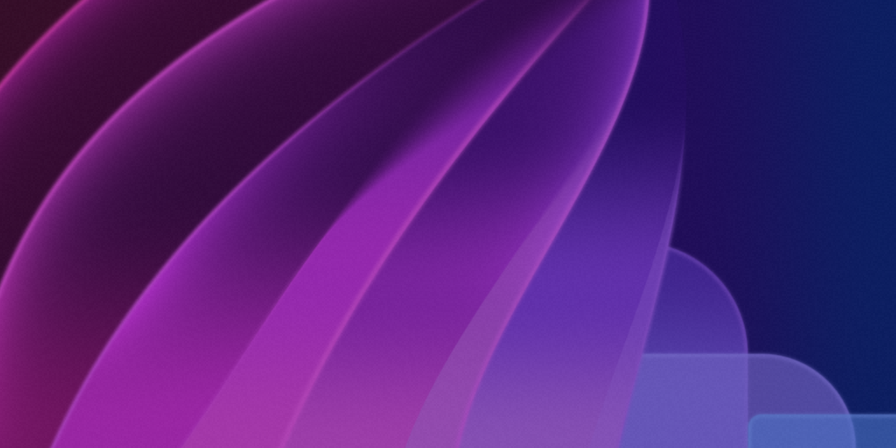
Reproduce this background procedurally as a WebGL 2 fragment shader.

```glsl
#version 300 es
precision highp float;

// Translucent violet petals sweeping up from the lower left over a night-blue field.
// Each petal edge is a cubic x(y); its signed distance drives fill, inner glow and rim.
// Rounded boxes form the pale blue lobes at the lower right.

uniform vec2 u_resolution;
out vec4 fragColor;

// Cubic through x values k at heights 0, 1/3, 2/3 and 1
float curveX(vec4 k, float y) {
    float u = 3.0 * y;
    float a = u - 1.0, b = u - 2.0, c = u - 3.0;
    return dot(k, vec4(-a * b * c / 6.0, u * b * c / 2.0, -u * a * c / 2.0, u * a * b / 6.0));
}

// Signed distance to the curve, positive on its right
float curveDist(vec4 k, vec2 p) {
    float slope = (curveX(k, p.y + 0.01) - curveX(k, p.y - 0.01)) / 0.02;
    return (p.x - curveX(k, p.y)) / sqrt(1.0 + slope * slope);
}

float roundBox(vec2 p, vec2 center, vec2 halfSize, float radius) {
    vec2 q = abs(p - center) - halfSize + radius;
    return length(max(q, 0.0)) + min(max(q.x, q.y), 0.0) - radius;
}

float hash(vec2 p) {
    return fract(sin(dot(p, vec2(127.1, 311.7))) * 43758.5);
}

// Coverage of the negative side of a distance
float inside(float d, float soft) {
    return 1.0 - smoothstep(-soft, soft, d);
}

float rim(float d, float width) {
    return exp(-d * d / (width * width));
}

// Glow that decays to the right of an edge
float glow(float d, float reach) {
    return exp(-max(d, 0.0) / reach);
}

// Vertical three-colour blend
vec3 ramp(vec3 low, vec3 mid, vec3 high, float middle, float top, float y) {
    return mix(mix(low, mid, smoothstep(0.0, middle, y)), high, smoothstep(middle, top, y));
}

// Translucent lobe with a brighter outline
vec3 lobe(vec3 base, vec3 fill, vec3 line, float d, float alpha, float soft) {
    vec3 c = mix(base, fill, alpha * inside(d, soft));
    return mix(c, line, 0.45 * rim(d + 0.003, 0.006));
}

void main() {
    vec2 p = gl_FragCoord.xy / u_resolution.y;
    p.x += 1.0 - 0.5 * u_resolution.x / u_resolution.y;
    float y = p.y;
    float soft = 0.75 / u_resolution.y + 0.001;

    // Petal edges, left to right
    float dA = curveDist(vec4(-0.339, -0.247, -0.099, 0.188), p);
    float dB = curveDist(vec4(-0.125, -0.008, 0.188, 0.604), p);
    float dC = curveDist(vec4(0.117, 0.313, 0.622, 1.073), p);
    float dD = curveDist(vec4(0.404, 0.625, 0.885, 1.281), p);
    float dE = curveDist(vec4(0.633, 0.805, 1.034, 1.315), p);
    float dFoldF = curveDist(vec4(0.904, 1.083, 1.302, 1.448), p);
    float dF = curveDist(vec4(1.023, 1.161, 1.344, 1.448), p);
    float dFoldG = curveDist(vec4(1.315, 1.430, 1.521, 1.510), p);
    float dG = curveDist(vec4(1.380, 1.464, 1.526, 1.510), p);

    // Night field
    vec3 night = mix(vec3(0.13, 0.055, 0.35), vec3(0.05, 0.12, 0.38), smoothstep(1.5, 2.0, p.x));
    vec3 col = night;

    // Lower right lobes
    vec3 lobeFill = mix(vec3(0.36, 0.27, 0.69), vec3(0.26, 0.15, 0.57), smoothstep(0.1, 0.42, y));
    float dTall = roundBox(p, vec2(1.169, -0.29), vec2(0.5, 0.75), 0.25);
    float dWide = roundBox(p, vec2(1.41, -0.79), vec2(0.5, 1.0), 0.21);
    float dLow = roundBox(p, vec2(2.2, -0.425), vec2(0.53, 0.5), 0.03);
    col = lobe(col, lobeFill, vec3(0.46, 0.30, 0.72), dTall, 0.95, soft);
    col = lobe(col, vec3(0.42, 0.37, 0.74), vec3(0.46, 0.42, 0.78), dWide, 0.7, soft);
    col = lobe(col, vec3(0.30, 0.45, 0.77), vec3(0.38, 0.48, 0.78), dLow, 0.6, soft);

    // Blue-violet petal, dissolving upward
    vec3 fill = ramp(vec3(0.52, 0.31, 0.70), vec3(0.38, 0.19, 0.67), vec3(0.14, 0.055, 0.37), 0.35, 0.8, y);
    float fade = 1.0 - smoothstep(0.45, 0.75, y);
    fill = mix(fill, vec3(0.50, 0.34, 0.74), 0.35 * fade * smoothstep(-soft, soft, dFoldG));
    col = mix(col, fill, inside(dG, soft));
    col = mix(col, vec3(0.50, 0.30, 0.74), 0.5 * fade * rim(dG, 0.006));

    // Central petal with its folded strip
    fill = ramp(vec3(0.61, 0.24, 0.66), vec3(0.47, 0.14, 0.61), vec3(0.23, 0.065, 0.41), 0.35, 0.72, y);
    fill += vec3(0.20, 0.11, 0.26) * glow(-dF, 0.07) * smoothstep(0.2, 0.6, y);
    float fold = smoothstep(-soft, soft + 0.03 * smoothstep(0.4, 0.8, y), dFoldF);
    fill = mix(fill, vec3(0.56, 0.31, 0.69), fold * mix(0.75, 0.35, smoothstep(0.0, 0.7, y)));
    col = mix(col, fill, inside(dF, soft));
    col = mix(col, vec3(0.64, 0.29, 0.74), 0.65 * rim(dF + 0.003, 0.007));

    // Bright magenta strip
    fill = ramp(vec3(0.64, 0.22, 0.66), vec3(0.58, 0.16, 0.68), vec3(0.45, 0.14, 0.62), 0.4, 0.85, y);
    col = mix(col, fill, inside(dE, soft));
    col = mix(col, vec3(0.70, 0.28, 0.72), 0.65 * rim(dE + 0.004, 0.008));

    // Purple petal; its right boundary blurs toward the top
    fill = mix(vec3(0.60, 0.15, 0.64), vec3(0.19, 0.05, 0.29), smoothstep(0.05, 0.68, y));
    fill += vec3(0.27, 0.08, 0.30) * glow(dC, 0.07) * smoothstep(0.1, 0.4, y) * (1.0 - smoothstep(0.5, 1.0, y));
    float blur = 0.07 * smoothstep(0.45, 0.85, y);
    col = mix(col, fill, inside(dD - 0.4 * blur, soft + blur));
    col = mix(col, vec3(0.64, 0.22, 0.70), 0.35 * rim(dD, 0.006) * (1.0 - smoothstep(0.35, 0.65, y)));

    // Plum petals on the left
    fill = mix(vec3(0.43, 0.08, 0.37), vec3(0.19, 0.045, 0.23), smoothstep(0.0, 0.6, y));
    fill += vec3(0.34, 0.11, 0.33) * glow(dB, 0.065);
    col = mix(col, fill, inside(dC, soft));
    col = mix(col, vec3(0.65, 0.25, 0.72), mix(0.75, 0.25, smoothstep(0.5, 1.0, y)) * rim(dC, 0.006));

    fill = vec3(0.20, 0.045, 0.19) + vec3(0.32, 0.07, 0.30) * glow(dA, 0.055);
    col = mix(col, fill, inside(dB, soft));
    col = mix(col, vec3(0.69, 0.25, 0.69), 0.8 * rim(dB, 0.007));

    col = mix(col, vec3(0.21, 0.055, 0.16), inside(dA, soft));
    col = mix(col, vec3(0.70, 0.20, 0.58), 0.8 * rim(dA, 0.007));

    // Fine grain
    col += 0.015 * (hash(floor(p * 256.0)) - 0.5);
    fragColor = vec4(clamp(col, 0.0, 1.0), 1.0);
}
```
